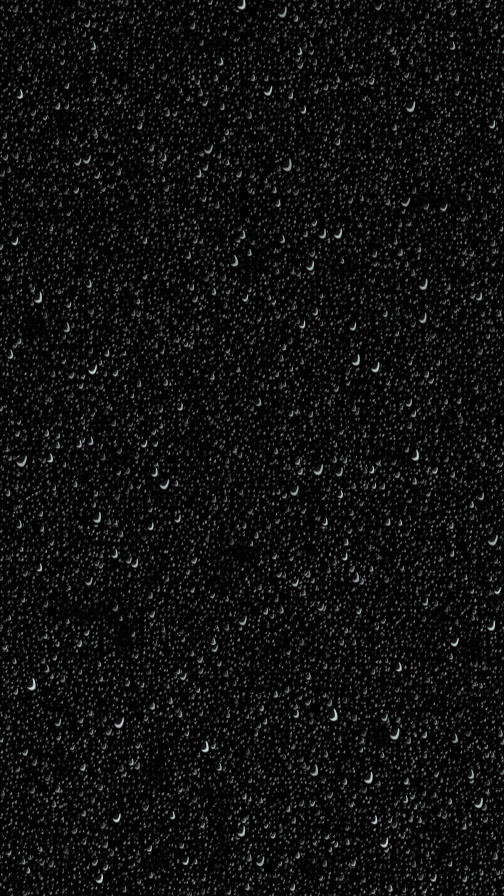
This texture is drawn by a Shadertoy shader. Its source:

```glsl
// Fine water droplets on black glass, lit from the lower right.
// Three jittered grids of egg-shaped drops are stacked: tiny solid glints,
// then medium and large drops with crescent glints that clear a dark rim.

vec3 hash3(vec2 cell) {
    vec3 h = fract(cell.xyx * vec3(0.1031, 0.1030, 0.0973));
    h += dot(h, h.yxz + 33.33);
    return fract((h.xxy + h.yzz) * h.zyx);
}

float valueNoise(vec2 p) {
    vec2 cell = floor(p), f = fract(p);
    f = f * f * (3.0 - 2.0 * f);
    float low = mix(hash3(cell).x, hash3(cell + vec2(1, 0)).x, f.x);
    float high = mix(hash3(cell + vec2(0, 1)).x, hash3(cell + vec2(1, 1)).x, f.x);
    return mix(low, high, f.y);
}

// Upright egg, narrower at the top
float egg(vec2 q, float radius) {
    q.x *= 1.0 + 0.3 * clamp(q.y / radius, -1.0, 1.0);
    return length(q * vec2(1.25, 0.75)) - radius;
}

// One grid of drops: x is the glint, y is the dark area each drop clears
vec2 dropLayer(vec2 p, float cells, float chance, vec2 radii, vec2 glow, float hollow) {
    float soft = 0.95 * cells / iResolution.x;
    vec2 g = p * cells, home = floor(g), result = vec2(0);
    for (int j = -1; j <= 1; j++)
    for (int i = -1; i <= 1; i++) {
        vec2 cell = home + vec2(i, j);
        vec3 place = hash3(cell + cells);
        vec3 look = hash3(cell + cells * 2.0 + 71.0);
        if (place.z > chance) continue;

        // Lean the drop a little to the right
        float lean = 0.35 + 0.7 * (look.z - 0.5);
        vec2 axis = vec2(sin(lean), cos(lean));
        vec2 q = g - cell - 0.5 - 0.85 * (place.xy - 0.5);
        q = vec2(dot(q, vec2(axis.y, -axis.x)), dot(q, axis));

        // Cut the upper left away to leave a crescent
        float radius = mix(radii.x, radii.y, look.x * look.x);
        float body = smoothstep(soft, -soft, egg(q, radius));
        float inner = smoothstep(soft, -soft, egg(q - vec2(-0.6, 0.45) * radius, radius));
        float rim = smoothstep(soft, -soft, egg(q, radius * 1.4));
        float glint = body * (1.0 - hollow * inner) * mix(glow.x, glow.y, look.y);
        result = max(result, vec2(glint, rim));
    }
    return result;
}

void mainImage(out vec4 fragColor, in vec2 fragCoord) {
    vec2 p = fragCoord / iResolution.x;
    float height = fragCoord.y / iResolution.y;

    // Tiny drops, with a few bare patches
    float light = dropLayer(p, 100.0, 0.92, vec2(0.15, 0.25), vec2(0.12, 0.52), 0.0).x;
    light *= mix(0.3, 1.0, smoothstep(0.06, 0.2, valueNoise(p * 16.0)));

    // Larger drops cover the smaller ones
    vec2 medium = dropLayer(p, 41.0, 0.32, vec2(0.14, 0.22), vec2(0.35, 0.75), 0.75);
    light = light * (1.0 - medium.y) + medium.x;
    vec2 large = dropLayer(p, 18.0, 0.2, vec2(0.1, 0.17), vec2(0.6, 0.85), 0.9);
    light = light * (1.0 - large.y) + large.x;

    // Slightly dimmer toward the top, cool tint in the bright glints
    light *= mix(1.08, 0.9, height);
    vec3 tint = mix(vec3(1), vec3(0.93, 1.0, 1.0), smoothstep(0.2, 0.6, light));
    fragColor = vec4(0.008 + light * tint, 1.0);
}
```
